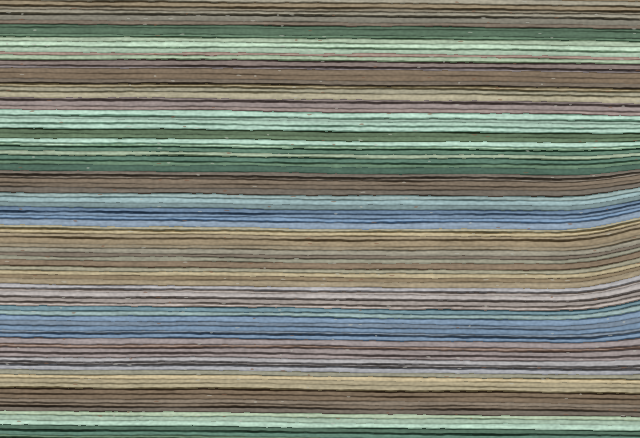
Write a WebGL 2 fragment shader that draws this texture.

```glsl
#version 300 es
precision highp float;
// Edge of a tall stack of coloured handmade paper sheets with dark uneven gaps.

#define SHEETS_PER_BAND 3
#define BANDS 32
#define TILT 0.014        // drop of the sheets towards the right
#define CURL 0.045        // lift of the sheets at the right edge
#define EDGE_JITTER 0.50  // unevenness of sheet thickness
#define EDGE_WAVE 0.26    // slow waviness of the sheet edges
#define EDGE_ROUGH 0.16   // torn roughness of the sheet edges
#define GAP_WIDTH 0.17    // half width of a gap, in sheets
#define TONE_SPREAD 0.24  // brightness change from sheet to sheet
#define GRAIN 0.20        // strength of the pulp texture
#define FLECK_CHANCE 0.09

uniform vec2 u_resolution;
out vec4 fragColor;

// tan, taupe, cream, mint, green, teal, blue, mauve, pale grey
const vec3 PAPER[9] = vec3[9](
    vec3(.59, .55, .47), vec3(.48, .44, .39), vec3(.68, .65, .55),
    vec3(.67, .76, .68), vec3(.36, .46, .39), vec3(.53, .62, .63),
    vec3(.48, .55, .62), vec3(.57, .52, .50), vec3(.67, .65, .64));

// Paper kind of each band, from the top down
const int BAND_PAPER[BANDS] = int[BANDS](
    0, 1, 4, 3, 7, 1, 2, 7, 3, 4, 3, 4, 1, 1, 5, 6,
    2, 0, 1, 2, 0, 8, 5, 6, 6, 7, 8, 2, 1, 1, 3, 4);

float hash(vec2 p) {
    vec3 q = fract(vec3(p.xyx) * .1031);
    q += dot(q, q.yzx + 33.33);
    return fract((q.x + q.y) * q.z);
}

float cornerSlope(vec2 cell, vec2 offset) {
    float angle = 6.2832 * hash(cell);
    return dot(vec2(cos(angle), sin(angle)), offset);
}

// Gradient noise, roughly -0.7 to 0.7
float noise(vec2 p) {
    vec2 i = floor(p), f = p - i;
    vec2 u = f * f * f * (f * (f * 6. - 15.) + 10.);
    vec2 e = vec2(0, 1);
    return mix(mix(cornerSlope(i, f), cornerSlope(i + e.yx, f - e.yx), u.x),
               mix(cornerSlope(i + e.xy, f - e.xy), cornerSlope(i + e.yy, f - e.yy), u.x), u.y);
}

// Height of the lower edge of a sheet, in sheets
float sheetEdge(float id, float x) {
    return id + EDGE_JITTER * (hash(vec2(id, 3.)) - .5)
         + EDGE_WAVE * noise(vec2(x * 4., id * 7.37))
         + EDGE_ROUGH * noise(vec2(x * 42., id * 5.71));
}

// Colour of a sheet, with stray neighbours near the band borders
vec3 sheetColour(float id) {
    float stray = floor(hash(vec2(id, 11.)) * 2.4 - .7);
    int band = int(floor((id + stray) / float(SHEETS_PER_BAND)));
    vec3 colour = PAPER[BAND_PAPER[clamp(BANDS - 1 - band, 0, BANDS - 1)]];
    float tone = hash(vec2(id, 23.)) - .5;
    vec3 tint = vec3(1., 0., -1.) * .05 * (hash(vec2(id, 31.)) - .5);
    return colour * (1. + TONE_SPREAD * tone) + tint;
}

// Short fibres scattered on a grid: x is coverage, y is the kind
vec2 fleck(vec2 p) {
    vec2 grid = p * vec2(32., 85.);
    vec2 cell = floor(grid);
    vec2 centre = .3 + .4 * vec2(hash(cell + 5.), hash(cell + 17.));
    vec2 d = grid - cell - centre;
    d.y += .5 * d.x * (hash(cell + 29.) - .5);
    float size = mix(.12, .29, hash(cell + 41.));
    float shape = 1. - smoothstep(.4, 1., length(d / vec2(size, .2)));
    return vec2(shape * step(hash(cell + 53.), FLECK_CHANCE), hash(cell + 67.));
}

void main() {
    vec2 p = gl_FragCoord.xy / u_resolution.y;
    float across = gl_FragCoord.x / u_resolution.x;

    // Bend the stack: slight tilt, lifted right end, slow undulation
    float lift = smoothstep(.82, 1.06, across);
    float middle = smoothstep(.1, .38, p.y) * (1. - smoothstep(.5, .75, p.y));
    float height = p.y + TILT * across - CURL * lift * lift * middle
                 + .006 * noise(p * vec2(1.6, 3.));
    float count = float(BANDS * SHEETS_PER_BAND);
    float s = height * count;
    float pixel = count / u_resolution.y;

    // Find the sheet and the darkness of the gaps around it
    float base = floor(s), id = base - 1., gap = 0.;
    for (int k = -1; k <= 2; k++) {
        float n = base + float(k);
        float d = s - sheetEdge(n, p.x);
        if (d >= 0.) id = n;
        float depth = hash(vec2(n, 47.));
        float run = noise(vec2(p.x * 6., n * 3.19));
        float width = GAP_WIDTH * (.55 + 1.1 * depth * depth + .7 * run);
        float line = 1. - smoothstep(width - .5 * pixel, width + .8 * pixel, abs(d));
        gap = max(gap, line * clamp(.12 + .85 * depth + .5 * run, .05, .95));
    }
    vec3 colour = sheetColour(id);

    // Rounded sheet faces and fibrous pulp
    float lower = sheetEdge(id, p.x), upper = sheetEdge(id + 1., p.x);
    float face = clamp((s - lower) / max(upper - lower, .1), 0., 1.);
    colour *= .93 + .13 * sin(3.1416 * face);
    float pulp = .5 * noise(vec2(p.x * 24., height * 190.))
               + .5 * noise(vec2(p.x, height) * vec2(110., 170.))
               + .3 * noise(p * 6.);
    colour *= 1. + GRAIN * pulp;

    // Gaps keep a deep shade of the paper
    colour = mix(colour, colour * colour * .72, gap);

    // Pale and rust coloured fibres
    vec2 fibre = fleck(vec2(p.x, height));
    vec3 fibreColour = fibre.y < .6 ? vec3(.72, .72, .68) : vec3(.50, .36, .28);
    colour = mix(colour, fibreColour, .5 * fibre.x);

    fragColor = vec4(clamp(colour, 0., 1.), 1.);
}
```
